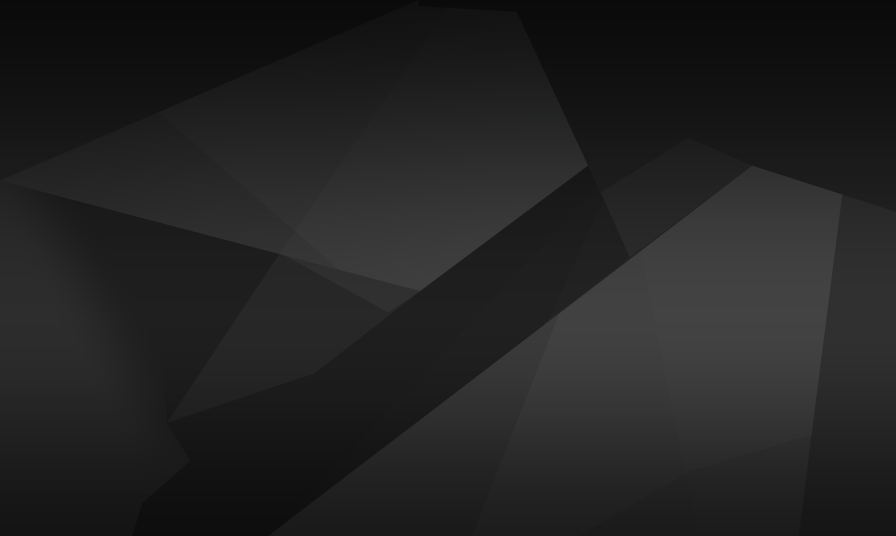
Give the GLSL for this background, as a Shadertoy shader.

```glsl
const float ASPECT = 1.67;
const vec3 TINT_LIT = vec3(1.0);
const vec3 TINT_SHADE = vec3(0.975, 0.99, 1.03);

// Vertical light falloff
const float LIGHT_HEIGHT = 0.41;
const float TOP_LIGHT = 0.25;
const float BOTTOM_LIGHT = 0.42;

// Facet tones under full light
const float TONE_BACK = 0.145;
const float TONE_LEFT = 0.175;
const float TONE_SHADOW = 0.120;
const float TONE_FOLD = 0.155;
const float TONE_CENTRE = 0.205;
const float TONE_SLIVER = 0.190;
const float TONE_NOTCH = 0.175;
const float TONE_RIGHT = 0.255;
const float TONE_EDGE = 0.190;

// Shared corners, in canvas heights
const vec2 LEFT_TIP = vec2(0.0, 0.663);
const vec2 PEAK = vec2(0.963, 0.978);
const vec2 BAND_TOP = vec2(1.096, 0.691);
const vec2 BAND_RIGHT = vec2(1.174, 0.520);
const vec2 BAND_FOOT = vec2(0.461, -0.03);
const vec2 RIGHT_TOP = vec2(1.402, 0.691);
const vec2 RIGHT_CORNER = vec2(1.570, 0.637);
const vec2 RIGHT_FOOT = vec2(1.485, -0.03);
const vec2 RIDGE_END = vec2(0.783, 0.457);
const vec2 RIDGE_MID = vec2(0.522, 0.528);
const vec2 RIDGE_START = vec2(0.293, 0.587);
const vec2 FOLD_RIGHT = vec2(0.724, 0.417);
const vec2 FOLD_BASE = vec2(0.587, 0.304);
const vec2 FOLD_TIP = vec2(0.311, 0.211);

// Signed distance to a line, negative on the right of a to b
float side(vec2 p, vec2 a, vec2 b) {
    vec2 along = normalize(b - a);
    vec2 q = p - a;
    return along.x * q.y - along.y * q.x;
}

// Convex shapes with clockwise corners
float triangle(vec2 p, vec2 a, vec2 b, vec2 c) {
    return max(max(side(p, a, b), side(p, b, c)), side(p, c, a));
}

float quad(vec2 p, vec2 a, vec2 b, vec2 c, vec2 d) {
    return max(max(side(p, a, b), side(p, b, c)),
               max(side(p, c, d), side(p, d, a)));
}

float cover(float dist) {
    return clamp(0.5 - dist * iResolution.y, 0.0, 1.0);
}

float lightAt(float y) {
    float rise = mix(BOTTOM_LIGHT, 1.0, smoothstep(-0.05, LIGHT_HEIGHT, y));
    float fall = mix(1.0, TOP_LIGHT, smoothstep(LIGHT_HEIGHT, 1.08, y));
    return rise * fall;
}

void mainImage(out vec4 fragColor, in vec2 fragCoord) {
    vec2 p = fragCoord / iResolution.xy * vec2(ASPECT, 1.0);
    float tone = TONE_BACK;

    // Left slope with a soft diagonal shadow
    float crease = side(p, vec2(0.311, 0.211), vec2(0.10, 0.60));
    float leftTone = mix(TONE_LEFT, TONE_SHADOW, smoothstep(-0.02, 0.13, -crease + 0.07));
    leftTone = mix(leftTone, TONE_LEFT, 1.0 - smoothstep(0.06, 0.24, p.y));
    tone = mix(tone, leftTone, cover(side(p, LEFT_TIP, RIDGE_END)));

    // Dark diagonal band
    float bandTone = TONE_SHADOW;
    bandTone += 0.005 * cover(side(p, vec2(0.587, 0.087), vec2(0.902, 0.424)));
    bandTone += 0.009 * cover(side(p, vec2(1.022, 0.402), vec2(1.13, 0.641)));
    float band = cover(quad(p, FOLD_TIP, BAND_TOP, BAND_RIGHT, BAND_FOOT));
    float foot = cover(quad(p, vec2(0.162, -0.03), vec2(0.265, 0.061), FOLD_TIP, vec2(0.55, -0.03)));
    tone = mix(tone, bandTone, max(band, foot));
    tone = mix(tone, TONE_SHADOW, cover(triangle(p, RIDGE_START, RIDGE_MID, FOLD_TIP)));

    // Fold below the ridge
    tone = mix(tone, TONE_FOLD, cover(quad(p, RIDGE_MID, RIDGE_END, FOLD_BASE, FOLD_TIP)));
    tone = mix(tone, TONE_SLIVER, cover(triangle(p, RIDGE_MID, RIDGE_END, FOLD_RIGHT)));

    // Broad central facet with two faint creases
    float centreTone = TONE_CENTRE - 0.02 * (1.0 - smoothstep(0.0, 0.5, p.x));
    centreTone += 0.015 * cover(side(p, RIDGE_MID, vec2(0.815, 0.957)));
    centreTone += 0.018 * cover(side(p, FOLD_RIGHT, vec2(0.304, 0.783)));
    centreTone += 0.015 * smoothstep(0.5, 1.0, p.x);
    float centre = triangle(p, LEFT_TIP, vec2(0.78, 1.0), RIDGE_END);
    centre = min(centre, quad(p, vec2(0.76, 0.99), PEAK, BAND_TOP, RIDGE_END));
    tone = mix(tone, centreTone, cover(centre));

    // Notch between the band and the right facet
    float notch = quad(p, vec2(1.12, 0.641), vec2(1.283, 0.743), RIGHT_TOP, BAND_RIGHT);
    tone = mix(tone, TONE_NOTCH, cover(max(notch, -side(p, PEAK, BAND_RIGHT))));

    // Right edge, then the brightest facet
    float below = side(p, RIGHT_TOP, RIGHT_CORNER);
    float edge = max(below, -side(p, RIGHT_CORNER, RIGHT_FOOT));
    tone = mix(tone, TONE_EDGE, cover(edge));
    float rightTone = TONE_RIGHT - 0.025 * cover(-side(p, vec2(0.88, 0.0), vec2(1.043, 0.417)));
    rightTone += 0.006 * cover(-side(p, vec2(1.196, 0.522), vec2(1.293, 0.043)));
    float lowPlane = max(side(p, vec2(1.098, 0.011), vec2(1.283, 0.12)),
                         side(p, vec2(1.283, 0.12), vec2(1.50, 0.185)));
    rightTone -= 0.018 * cover(lowPlane);
    tone = mix(tone, rightTone, cover(quad(p, RIGHT_TOP, RIGHT_CORNER, RIGHT_FOOT, BAND_FOOT)));

    float light = lightAt(p.y);
    fragColor = vec4(tone * light * mix(TINT_SHADE, TINT_LIT, light), 1.0);
}
```
